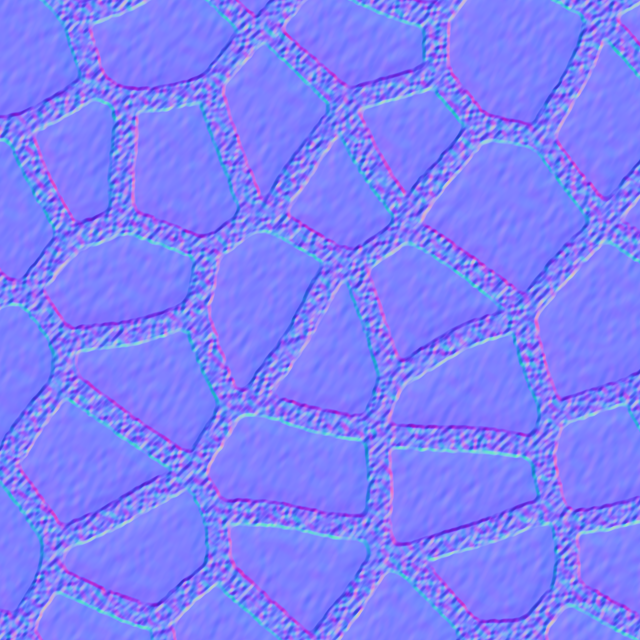
This texture map is drawn by a three.js fragment shader. Its source:

```glsl
// Tangent-space normal map of irregular flat stones set in rough, grainy mortar.
varying vec2 vUv;

const float TAU = 6.2831853;
const float STONE_SCALE = 3.75;    // stones per unit along the diagonal axes
const float SAMPLE_STEP = 0.0013;  // half width of the slope measurement

vec2 hash2(vec2 cell) {
  vec3 q = fract(cell.xyx * vec3(0.1031, 0.1030, 0.0973) + 0.137);
  q += dot(q, q.yzx + 33.33);
  return fract((q.xx + q.yz) * q.zy);
}

// Axes turned by 45 degrees: x runs up to the right, y up to the left
vec2 diagonal(vec2 uv) {
  return vec2(uv.x + uv.y, uv.y - uv.x);
}

// Turns the streaks to a steeper course
vec2 steepen(vec2 uv, float amount) {
  return uv + amount * vec2(uv.y, -uv.x);
}

// Zero-mean value noise; cells counts the steps along and across the streaks
float streakNoise(vec2 uv, vec2 cells) {
  vec2 p = diagonal(uv) * cells;
  vec2 i = floor(p);
  vec2 f = fract(p);
  f = f * f * (3.0 - 2.0 * f);
  float a = hash2(i).x;
  float b = hash2(i + vec2(1.0, 0.0)).x;
  float c = hash2(i + vec2(0.0, 1.0)).x;
  float d = hash2(i + vec2(1.0, 1.0)).x;
  return mix(mix(a, b, f.x), mix(c, d, f.x), f.y) - 0.5;
}

float smoothMin(float a, float b, float k) {
  float h = max(k - abs(a - b), 0.0) / k;
  return min(a, b) - 0.25 * h * h * k;
}

// Gentle bending of the stone outlines
vec2 bend(vec2 uv, float amount) {
  vec2 wave = sin(TAU * (3.0 * uv.yx + vec2(0.1, 0.6)));
  wave += 0.6 * sin(TAU * (5.0 * uv.yx + 2.0 * uv + vec2(0.4, 0.2)));
  return uv + amount * wave;
}

vec2 seedPoint(vec2 cell, float jitter) {
  return 0.5 + jitter * (hash2(cell + 17.0) - 0.5);
}

// Distance to the nearest cell border, in cell units, with softened corners
float borderDistance(vec2 p, float jitter, float rounding) {
  vec2 home = floor(p);
  vec2 local = fract(p);
  vec2 nearest = vec2(0.0);
  float best = 8.0;
  for (int y = -1; y <= 1; y++) {
    for (int x = -1; x <= 1; x++) {
      vec2 offset = vec2(float(x), float(y));
      vec2 r = offset + seedPoint(home + offset, jitter) - local;
      if (dot(r, r) < best) {
        best = dot(r, r);
        nearest = r;
      }
    }
  }
  float border = 8.0;
  for (int y = -2; y <= 2; y++) {
    for (int x = -2; x <= 2; x++) {
      vec2 offset = vec2(float(x), float(y));
      vec2 r = offset + seedPoint(home + offset, jitter) - local;
      vec2 across = r - nearest;
      if (dot(across, across) > 0.0001) {
        float d = dot(0.5 * (r + nearest), normalize(across));
        border = smoothMin(border, d, rounding);
      }
    }
  }
  return border;
}

// Raised stones with faint wrinkles, sunk mortar with strong grain
float surfaceHeight(vec2 uv) {
  vec2 steep = steepen(uv, 0.35);
  float grain = 0.85 * streakNoise(uv, vec2(82.0, 118.0))
    + 0.7 * streakNoise(steep + 0.37, vec2(56.0, 92.0));
  float wrinkles = 0.7 * streakNoise(uv, vec2(33.0, 66.0))
    + 0.7 * streakNoise(steep + 0.61, vec2(42.0, 78.0));
  float d = borderDistance(STONE_SCALE * diagonal(bend(uv, 0.004)), 0.68, 0.06);
  d += 0.008 * grain;
  float stone = smoothstep(0.078, 0.114, d);
  float shoulder = smoothstep(0.07, 0.24, d);
  float mortar = 1.0 - smoothstep(0.075, 0.115, d);
  return 0.0034 * stone + 0.0017 * shoulder
    + 0.0048 * grain * mortar + 0.0014 * wrinkles * stone;
}

// Central differences of the height field
vec2 surfaceSlope(vec2 uv, float e) {
  float dx = surfaceHeight(uv + vec2(e, 0.0)) - surfaceHeight(uv - vec2(e, 0.0));
  float dy = surfaceHeight(uv + vec2(0.0, e)) - surfaceHeight(uv - vec2(0.0, e));
  return vec2(dx, dy) / (2.0 * e);
}

void main() {
  vec2 slope = surfaceSlope(vUv, SAMPLE_STEP);
  vec3 normal = normalize(vec3(slope.x, -slope.y, 1.0));
  gl_FragColor = vec4(0.5 + 0.5 * normal, 1.0);
}
```
